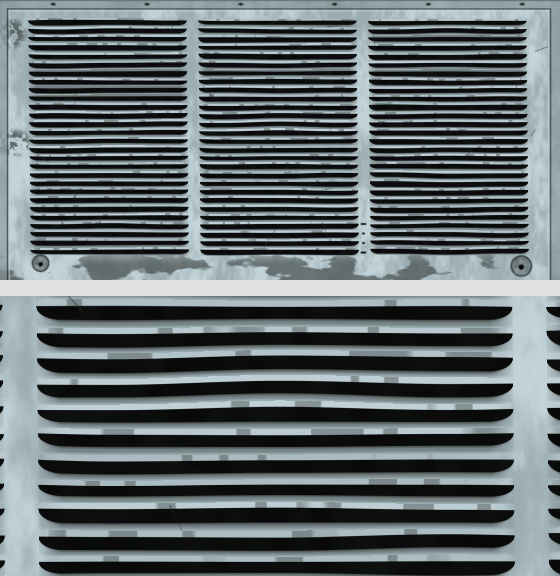
Top: the whole. Bottom: its middle third, enlarged.
Write a Shadertoy shader that draws this texture.

```glsl
const float COLUMNS = 3.0;
const float ROWS = 28.0;
const vec2 GRID_START = vec2(0.100, 0.934);  // left, top of the louvers
const vec2 PITCH = vec2(0.607, 0.0303);
const float SLAT_WIDTH = 0.567;
const float LEAN = 0.010;
const float END_CURVE = 0.028;
const float GAP_TOP = 0.23;                  // within one row, downwards
const float GAP_BOTTOM = 0.75;
const float BEND = 0.22;
const float SEAM_TOP = 0.968;
const float SEAM_LEFT = 0.027;
const float SEAM_RIGHT = 1.966;
const int SCRATCHES = 22;
const int RIVETS = 6;
const vec3 BLACK = vec3(0.03);
const vec3 SHADOW = vec3(0.16, 0.18, 0.18);
const vec3 GRIME = vec3(0.30, 0.33, 0.33);
const vec3 DULL = vec3(0.47, 0.52, 0.53);
const vec3 METAL = vec3(0.61, 0.68, 0.70);
const vec3 BRIGHT = vec3(0.76, 0.83, 0.85);

float hash(vec2 p) {
    vec3 q = fract(vec3(p.xyx) * 0.1031);
    q += dot(q, q.yzx + 33.33);
    return fract((q.x + q.y) * q.z);
}

float noise(vec2 p) {
    vec2 i = floor(p), f = fract(p);
    f = f * f * (3.0 - 2.0 * f);
    return mix(mix(hash(i), hash(i + vec2(1, 0)), f.x),
               mix(hash(i + vec2(0, 1)), hash(i + vec2(1, 1)), f.x), f.y);
}

float fbm(vec2 p) {
    float sum = 0.0, gain = 0.5;
    for (int i = 0; i < 4; i++) {
        sum += gain * noise(p);
        p = p * 2.03 + 17.0;
        gain *= 0.5;
    }
    return sum / 0.9375;
}

float fill(float d, float px) { return 1.0 - smoothstep(-px, px, d); }

float segment(vec2 p, vec2 a, vec2 ab) {
    return length(p - a - ab * clamp(dot(p - a, ab) / dot(ab, ab), 0.0, 1.0));
}

// Painted sheet with streaks, stains and corroded patches
vec3 panel(vec2 p) {
    float tone = 0.65 * fbm(p * vec2(9.0, 5.0)) + 0.35 * fbm(p * vec2(60.0, 25.0));
    vec3 c = mix(METAL, BRIGHT, smoothstep(0.34, 0.68, tone));
    float low = 1.0 - smoothstep(0.05, 0.13, p.y);
    float stain = smoothstep(0.54, 0.62, fbm(p * vec2(8.0, 16.0) + 5.0));
    c = mix(c, GRIME, 0.75 * low * stain);
    float patches = max(1.0 - length((p - vec2(0.04, 0.49)) / vec2(0.09, 0.06)),
                        1.0 - length((p - vec2(0.03, 0.88)) / vec2(0.08, 0.07)));
    float rust = smoothstep(0.0, 0.5, patches) * smoothstep(0.4, 0.6, fbm(p * 70.0));
    return mix(c, GRIME, 0.8 * rust);
}

// Outer frame: seams, darker rim and rivets
vec3 addFrame(vec3 c, vec2 p, float px) {
    float d = min(SEAM_TOP - p.y, min(p.x - SEAM_LEFT, SEAM_RIGHT - p.x));
    c = mix(c, mix(DULL, METAL, fbm(p * 14.0)), 0.75 * fill(d, px));
    c = mix(c, BRIGHT, 0.6 * fill(abs(d - 0.006) - 0.003, px));
    c = mix(c, SHADOW, 0.8 * fill(abs(d) - 0.0022, px));
    c = mix(c, GRIME, 0.6 * fill(1.0 - p.y - 0.004, px));
    for (int i = 0; i < RIVETS; i++) {
        vec2 at = vec2(0.19 + 0.335 * float(i), 0.985);
        c = mix(c, SHADOW, fill(length((p - at) * vec2(0.6, 1.0)) - 0.005, px));
    }
    return c;
}

// Slats: bright lip, black gap with curved ends, shaded slope
vec3 addLouvers(vec3 c, vec2 p, float px) {
    float x = p.x - GRID_START.x - LEAN * (GRID_START.y - p.y);
    float column = clamp(floor(x / PITCH.x), 0.0, COLUMNS - 1.0);
    x -= column * PITCH.x;
    float v = (GRID_START.y - p.y) / PITCH.y;
    v += BEND * (noise(vec2(p.x * 5.0 + column * 9.0, v * 0.7)) - 0.5);
    float row = floor(v), f = fract(v), aa = px / PITCH.y;
    float edge = min(x, SLAT_WIDTH - x);
    vec2 id = vec2(column * 37.0 + 3.0, row);
    float wear = hash(id);
    float nick = smoothstep(0.68, 0.76, noise(vec2(p.x * 45.0, row * 7.3 + column)));

    float k = clamp(1.0 - edge / END_CURVE, 0.0, 1.0);
    float bottom = GAP_BOTTOM + 0.14 * (hash(id + 50.0) - 0.5);
    bottom = mix(bottom, GAP_TOP, 1.0 - sqrt(1.0 - k * k));
    vec3 lip = mix(METAL, BRIGHT, 0.35 + 0.65 * wear);
    lip = mix(lip, GRIME, max(0.65 * step(0.92, wear), 0.5 * nick));
    vec3 slope = mix(GRIME, DULL, smoothstep(bottom, bottom + 0.14, f));
    slope = mix(slope, METAL, smoothstep(0.86, 1.0, f));
    vec3 slat = mix(lip, slope, smoothstep(GAP_TOP, GAP_TOP + 0.1, f));
    slat = mix(slat, c, 0.85 * k);
    float gap = smoothstep(GAP_TOP - aa * 0.7, GAP_TOP + aa * 0.7, f)
              * (1.0 - smoothstep(bottom - aa * 0.7, bottom + aa * 0.9, f));
    slat = mix(slat, mix(BLACK, SHADOW, 0.2 * noise(p * 40.0)), gap);
    float inside = fill(-edge, px) * fill(-v, aa) * fill(v - ROWS + 0.12, aa);
    return mix(c, slat, inside);
}

vec3 addScrew(vec3 c, vec2 p, float radius, float px) {
    float r = length(p);
    c = mix(c, mix(GRIME, METAL, fbm(p * 60.0 + 9.0)), fill(r - radius, px));
    c = mix(c, SHADOW, 0.75 * fill(abs(r - radius) - 0.003, px));
    return mix(c, BLACK, fill(length(p + vec2(0.0, 0.004)) - radius * 0.25, px));
}

void mainImage(out vec4 fragColor, in vec2 fragCoord) {
    float px = 1.0 / iResolution.y;
    vec2 p = fragCoord * px;
    vec3 c = addFrame(panel(p), p, px);
    c = addLouvers(c, p, px);
    c = addScrew(c, p - vec2(0.145, 0.060), 0.029, px);
    c = addScrew(c, p - vec2(1.862, 0.050), 0.036, px);

    // Punched marks in the second gutter
    for (int i = 0; i < 4; i++) {
        vec2 at = vec2(1.298, 0.098 + 0.034 * float(i));
        vec2 q = abs(p - at) - vec2(i % 3 == 0 ? 0.009 : 0.004, 0.003);
        c = mix(c, BLACK, fill(max(q.x, q.y), px));
    }

    // Scattered scratches
    for (int i = 0; i < SCRATCHES; i++) {
        vec2 s = vec2(float(i) + 1.0, 8.0);
        vec2 at = vec2(2.0 * hash(s), hash(s + 20.0));
        vec2 run = vec2(hash(s + 40.0) - 0.5, hash(s + 60.0) - 0.6) * 0.11;
        float d = segment(p, at, run) - 0.0015 * noise(p * 50.0);
        c = mix(c, SHADOW, 0.65 * fill(d, px));
    }
    fragColor = vec4(c, 1.0);
}
```
